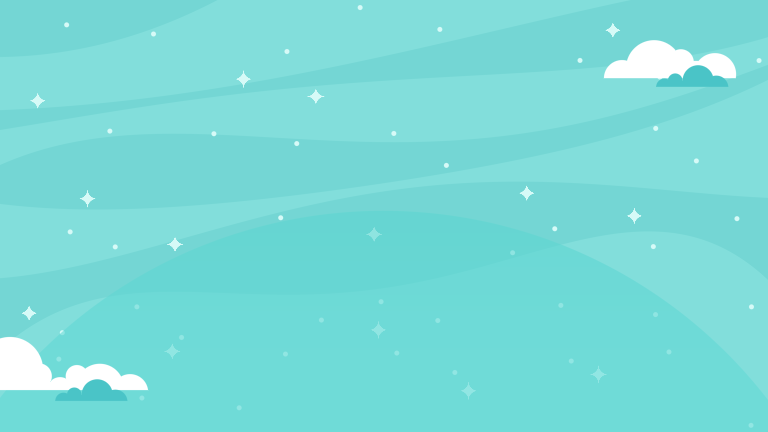
This background is drawn by a Shadertoy shader. Its source:

```glsl
const vec3 LIGHT_BAND = vec3(0.51, 0.87, 0.86);
const vec3 DARK_BAND = vec3(0.455, 0.84, 0.83);
const vec3 DOME_TOP = vec3(0.365, 0.835, 0.82);
const vec3 DOME_BASE = vec3(0.385, 0.85, 0.835);
const vec3 STAR_TINT = vec3(0.84, 0.98, 0.97);
const vec3 CLOUD_WHITE = vec3(1.0);
const vec3 CLOUD_TEAL = vec3(0.29, 0.77, 0.78);

const vec2 DOME_CENTER = vec2(0.887, -0.613);
const float DOME_RADIUS = 1.125;
const float DOME_OPACITY = 0.6;

const float DOT_CELL = 0.2;
const float DOT_RADIUS = 0.0057;
const float DOT_DENSITY = 0.88;
const float SPARKLE_CELL = 0.3333;
const float SPARKLE_RADIUS = 0.021;
const float SPARKLE_DENSITY = 0.85;

float hash(vec2 p) {
    return fract(sin(dot(p, vec2(12.9898, 78.233))) * 43758.5453);
}

// Antialiased coverage of a signed distance
float cover(float d) {
    float pixel = 1.0 / iResolution.y;
    return 1.0 - smoothstep(-0.7 * pixel, 0.7 * pixel, d);
}

// Smooth quartic through five evenly spaced heights
float wave(float x, float h0, float h1, float h2, float h3, float h4) {
    float t = 4.0 * x;
    float a = t, b = t - 1.0, c = t - 2.0, d = t - 3.0, e = t - 4.0;
    return h0 * b * c * d * e / 24.0 - h1 * a * c * d * e / 6.0
         + h2 * a * b * d * e / 4.0 - h3 * a * b * c * e / 6.0
         + h4 * a * b * c * d / 24.0;
}

// Each edge crossed swaps the light and dark tone
float crossEdge(float tone, float y, float edge) {
    return abs(tone - cover(y - edge));
}

float bands(float x, float y) {
    float tone = 0.0;
    tone = crossEdge(tone, y, wave(x, 0.868, 0.971, 1.28, 1.80, 2.52));
    tone = crossEdge(tone, y, wave(x, 0.745, 0.787, 0.870, 0.972, 1.058));
    tone = crossEdge(tone, y, wave(x, 0.699, 0.769, 0.813, 0.840, 0.914));
    tone = crossEdge(tone, y, wave(x, 0.618, 0.690, 0.671, 0.713, 0.850));
    tone = crossEdge(tone, y, wave(x, 0.528, 0.524, 0.576, 0.660, 0.815));
    tone = crossEdge(tone, y, wave(x, 0.356, 0.454, 0.557, 0.576, 0.542));
    return crossEdge(tone, y, wave(x, 0.190, 0.324, 0.333, 0.442, 0.352));
}

// Offset from the jittered point in this cell; z tells if it is shown
vec3 scatter(vec2 p, float size, float margin, float density, float seed) {
    vec2 cell = floor(p / size);
    vec2 key = cell + seed;
    vec2 jitter = vec2(hash(key), hash(key + 17.3));
    vec2 point = (cell + 0.5) * size + (jitter - 0.5) * (size - 2.0 * margin);
    return vec3(p - point, step(hash(key + 41.7), density));
}

float stars(vec2 p) {
    vec3 dotCell = scatter(p, DOT_CELL, 0.012, DOT_DENSITY, 3.0);
    float dots = dotCell.z * cover(length(dotCell.xy) - DOT_RADIUS);
    vec3 cell = scatter(p, SPARKLE_CELL, 0.05, SPARKLE_DENSITY, 8.0);
    vec2 arm = pow(abs(cell.xy) + 1e-5, vec2(0.6));
    float sparkle = pow(arm.x + arm.y, 1.0 / 0.6) - SPARKLE_RADIUS;
    return max(dots, cell.z * cover(sparkle));
}

// Cloud parts: round puffs joined by a slab on a flat base
float puff(vec2 p, float x, float y, float radius) {
    return length(p - vec2(x, y)) - radius;
}

float slab(vec2 p, float left, float right, float top) {
    return max(max(left - p.x, p.x - right), p.y - top);
}

float rightCloud(vec2 p) {
    float d = slab(p, 0.042, 0.257, 0.04);
    d = min(d, min(puff(p, 0.042, 0.0, 0.042), puff(p, 0.116, 0.023, 0.065)));
    d = min(d, min(puff(p, 0.178, 0.037, 0.03), puff(p, 0.257, 0.009, 0.049)));
    return max(d, -p.y);
}

float leftCloud(vec2 p) {
    float d = slab(p, -0.1, 0.30, 0.02);
    d = min(d, min(puff(p, 0.023, 0.046, 0.077), puff(p, 0.09, 0.032, 0.03)));
    d = min(d, min(puff(p, 0.139, 0.0, 0.03), puff(p, 0.178, 0.032, 0.026)));
    d = min(d, min(puff(p, 0.231, 0.005, 0.056), puff(p, 0.301, -0.005, 0.042)));
    return max(d, -p.y);
}

float smallCloud(vec2 p) {
    float d = slab(p, 0.02, 0.14, 0.015);
    d = min(d, min(puff(p, 0.019, 0.0, 0.019), puff(p, 0.044, 0.014, 0.017)));
    d = min(d, min(puff(p, 0.097, 0.014, 0.036), puff(p, 0.139, -0.002, 0.028)));
    return max(d, -p.y);
}

void mainImage(out vec4 fragColor, in vec2 fragCoord) {
    vec2 p = fragCoord / iResolution.y;

    // Sky bands and stars
    vec3 color = mix(DARK_BAND, LIGHT_BAND, bands(fragCoord.x / iResolution.x, p.y));
    color = mix(color, STAR_TINT, stars(p));

    // Translucent dome veils the stars behind it
    vec3 domeColor = mix(DOME_BASE, DOME_TOP, smoothstep(0.1, 0.5, p.y));
    color = mix(color, domeColor, DOME_OPACITY * cover(length(p - DOME_CENTER) - DOME_RADIUS));

    // White clouds, then teal clouds in front
    float white = min(rightCloud(p - vec2(1.398, 0.819)), leftCloud(p - vec2(0.0, 0.097)));
    float teal = min(smallCloud(p - vec2(1.519, 0.799)), smallCloud(p - vec2(0.128, 0.072)));
    color = mix(color, CLOUD_WHITE, cover(white));
    color = mix(color, CLOUD_TEAL, cover(teal));
    fragColor = vec4(color, 1.0);
}
```
